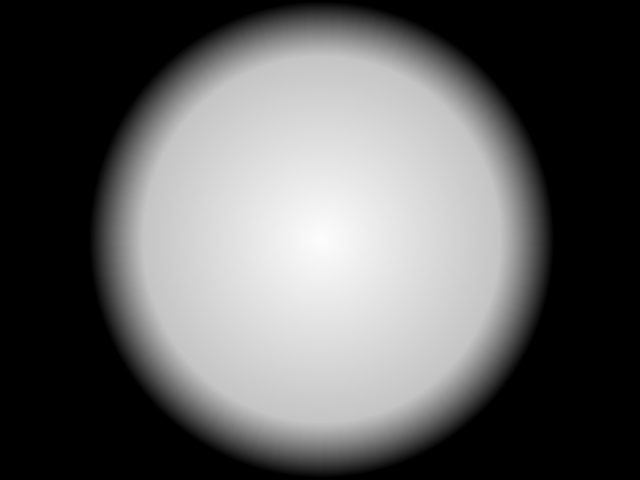
This background is drawn by a WebGL 1 fragment shader. Its source:

```glsl
precision highp float;

uniform vec2 u_resolution;

// Fine radial streaks, as layered sines around the circle
float streaks(float angle) {
  return 0.5 * sin(angle * 90.0) + 0.3 * sin(angle * 147.0 + 1.3) + 0.2 * sin(angle * 211.0 + 2.1);
}

void main() {
  // Centred position in canvas heights, with the slight oval removed
  vec2 uv = gl_FragCoord.xy / u_resolution;
  vec2 p = (uv - vec2(0.5026, 0.501)) * vec2(u_resolution.x / u_resolution.y, 1.0);
  p.x *= 1.025;
  float radius = length(p);

  // Bright core that dims towards the rim
  float core = mix(0.99, 0.77, clamp(radius / 0.381, 0.0, 1.0));

  // Soft rim fading to black, with faint streaks
  float rim = clamp((0.4965 - radius) / 0.1155, 0.0, 1.0);
  float fade = rim * (1.3 - 0.3 * rim);
  fade += 0.02 * streaks(atan(p.y, p.x)) * rim * (1.0 - rim);

  gl_FragColor = vec4(vec3(core * fade), 1.0);
}
```
